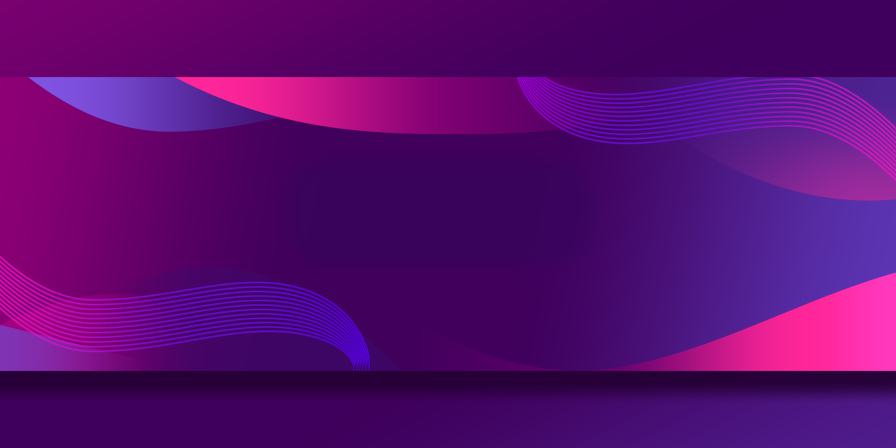
Reproduce this background procedurally as a WebGL 2 fragment shader.

```glsl
#version 300 es
precision highp float;
uniform vec2 u_resolution;
out vec4 fragColor;

// Soft step across an edge, one pixel wide
float edge(float d) {
    float px = 0.75 / u_resolution.y;
    return smoothstep(-px, px, d);
}

// Height of one strand; t runs from the inner to the outer strand
float strand(float x, float t) {
    float s = x / mix(0.789, 0.826, t);
    float inset = 0.1146 * (1.0 - t);
    float wave = 0.359 - 0.0286 * cos(3.14159 * (x - 0.208) / 0.469);
    float lift = max(1.0 - x / 0.208, 0.0);
    float s3 = s * s * s;
    float drop = 1.0 - sqrt(max(1.0 - s3 * s3, 0.0));
    return wave + 0.073 * lift * lift - inset - (0.2 - inset) * drop;
}

// Coverage of the whole ribbon of fine strands
float ribbon(vec2 p) {
    float cover = 0.0;
    float reach = 0.0015 + 1.0 / u_resolution.y;
    for (int i = 0; i < 12; i++) {
        float t = float(i) / 11.0;
        float y = strand(p.x, t);
        float slope = (y - strand(p.x - 0.002, t)) / 0.002;
        float d = abs(p.y - y) / sqrt(1.0 + slope * slope);
        float inside = edge(mix(0.789, 0.826, t) - p.x);
        cover = max(cover, inside * (1.0 - smoothstep(0.0, reach, d)));
    }
    return cover;
}

vec3 ribbonColor(float x, vec3 tip) {
    vec3 c = mix(vec3(0.93, 0.08, 0.78), vec3(0.42, 0.06, 0.88), smoothstep(0.0, 0.45, x));
    return mix(c, tip, smoothstep(0.55, 0.82, x));
}

// Diagonal backdrop with the shadow under the banner
vec3 backdrop(vec2 p) {
    float g = 0.25 * p.x + 0.5 * (1.0 - p.y);
    vec3 c = mix(vec3(0.48, 0.0, 0.44), vec3(0.245, 0.0, 0.36), smoothstep(-0.05, 0.45, g));
    c = mix(c, vec3(0.31, 0.11, 0.55), smoothstep(0.65, 1.02, g));
    float shadow = smoothstep(0.095, 0.15, p.y) * step(p.y, 0.5);
    return mix(c, vec3(0.14, 0.0, 0.2), 0.92 * shadow);
}

vec3 banner(vec2 p) {
    float g = p.x + 0.2 * (0.5 - p.y);
    vec3 c = mix(vec3(0.56, 0.0, 0.46), vec3(0.25, 0.0, 0.36), smoothstep(-0.12, 0.72, g));
    c = mix(c, vec3(0.36, 0.21, 0.71), smoothstep(1.15, 2.1, g));

    // Faint central panel
    vec2 q = abs(p - vec2(0.983, 0.525)) - vec2(0.245, 0.024);
    float panel = length(max(q, 0.0)) - 0.1;
    c = mix(c, vec3(0.2, 0.02, 0.36), 0.5 * (1.0 - smoothstep(-0.04, 0.03, panel)));

    // Violet drape, upper left
    float dx = p.x - 0.378;
    float hem = 0.706 + (dx < 0.0 ? 1.226 * dx * dx : 0.126 * smoothstep(0.0, 0.75, dx));
    vec3 violet = mix(vec3(0.5, 0.32, 0.88), vec3(0.26, 0.08, 0.48), smoothstep(0.1, 0.65, p.x));
    c = mix(c, violet, edge(p.y - hem) * (1.0 - smoothstep(0.5, 0.95, p.x)));

    // Pink drape, upper middle
    hem = 0.7005 + 0.1275 * pow(abs(p.x - 1.016) / 0.626, 2.6);
    vec3 pink = mix(vec3(1.0, 0.15, 0.6), vec3(0.52, 0.0, 0.46), smoothstep(0.45, 1.05, p.x));
    c = mix(c, pink, edge(p.y - hem) * (1.0 - smoothstep(0.85, 1.5, p.x)));

    // Mauve drape, upper right
    dx = p.x - 1.94;
    hem = 0.552 + 0.78 * dx * dx;
    float fade = smoothstep(1.45, 1.95, p.x) * (1.0 - smoothstep(0.53, 0.8, p.y));
    c = mix(c, vec3(0.27, 0.1, 0.5), 0.6 * edge(p.y - hem) * smoothstep(1.45, 1.75, p.x));
    c = mix(c, vec3(0.72, 0.18, 0.63), 0.8 * edge(p.y - hem) * fade);

    // Pink hill, lower right, with its faint left flank
    float flank = max(1.3 - p.x, 0.0);
    float crest = 0.172 + 0.25 * smoothstep(1.28, 2.2, p.x) + 0.8 * flank * flank;
    vec3 hill = mix(vec3(0.38, 0.0, 0.42), vec3(1.0, 0.15, 0.6), smoothstep(1.3, 1.82, p.x));
    hill = mix(hill, vec3(1.0, 0.22, 0.74), smoothstep(1.8, 2.0, p.x));
    c = mix(c, hill, edge(crest - p.y) * smoothstep(0.85, 1.35, p.x));

    // Layered mounds, lower left
    dx = p.x - 0.47;
    crest = 0.404 - 1.3 * dx * dx;
    c = mix(c, vec3(0.23, 0.04, 0.43), 0.45 * edge(crest - p.y) * smoothstep(0.15, 0.5, p.x));
    dx = p.x - 0.28;
    crest = 0.345 - (dx < 0.0 ? 0.9 : 5.0) * dx * dx;
    fade = 1.0 - smoothstep(0.0, 0.45, p.x);
    c = mix(c, vec3(0.7, 0.0, 0.52), 0.65 * edge(crest - p.y) * fade);
    crest = 0.275 - 0.25 * p.x;
    c = mix(c, vec3(0.5, 0.2, 0.7), edge(crest - p.y) * (1.0 - smoothstep(0.0, 0.35, p.x)));

    // Two ribbons, one turned half a circle
    c = mix(c, ribbonColor(p.x, vec3(0.36, 0.0, 1.0)), 0.8 * ribbon(p));
    vec2 turned = vec2(1.974, 1.0495) - p;
    return mix(c, ribbonColor(turned.x, vec3(0.62, 0.0, 0.92)), 0.8 * ribbon(turned));
}

void main() {
    vec2 p = gl_FragCoord.xy / u_resolution.y;
    p.x *= 2.0 * u_resolution.y / u_resolution.x;
    float inside = edge(0.328 - abs(p.y - 0.5));
    fragColor = vec4(mix(backdrop(p), banner(p), inside), 1.0);
}
```
